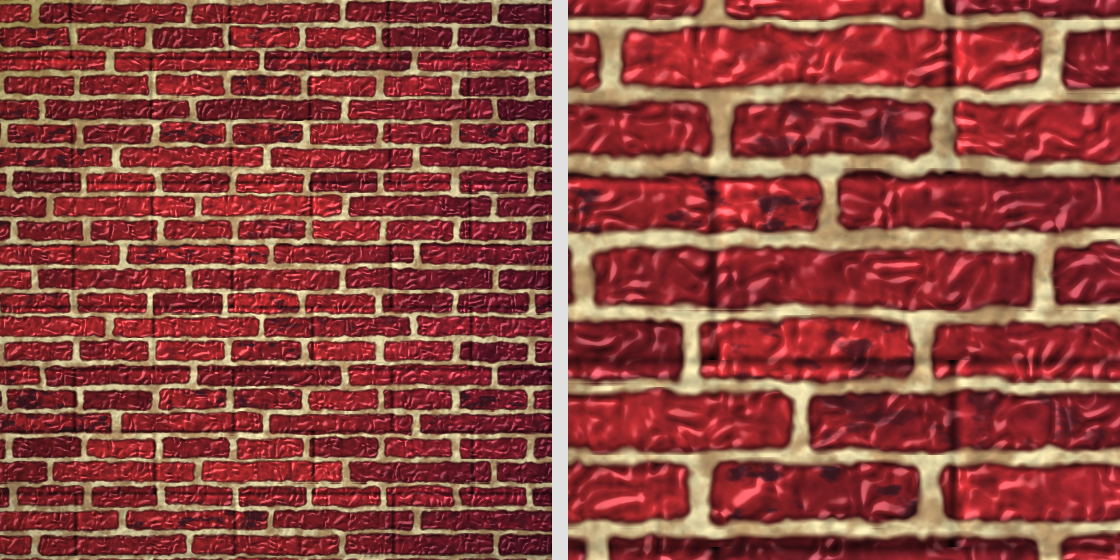
Left, the full canvas; right, a detail of the centre.
This texture is drawn by a Shadertoy shader. Its source:

```glsl
float hash(vec2 p) {
    vec3 q = fract(p.xyx * vec3(0.1031, 0.1030, 0.0973));
    q += dot(q, q.yzx + 33.33);
    return fract((q.x + q.y) * q.z);
}

float noise(vec2 p) {
    vec2 i = floor(p), f = fract(p);
    f = f * f * (3.0 - 2.0 * f);
    return mix(mix(hash(i), hash(i + vec2(1, 0)), f.x),
               mix(hash(i + vec2(0, 1)), hash(i + vec2(1, 1)), f.x), f.y);
}

float fbm(vec2 p) {
    float sum = 0.0, amp = 0.5;
    for (int i = 0; i < 4; i++) {
        sum += amp * noise(p);
        p = mat2(1.6, 1.2, -1.2, 1.6) * p + 17.3;
        amp *= 0.5;
    }
    return sum;
}

// Height of the crinkled surface: sharp ridges bent by slower noise
float crinkle(vec2 p) {
    p += 0.35 * vec2(noise(p * 2.1), noise(p * 2.1 + 40.0));
    return 1.0 - abs(2.0 * noise(p * vec2(4.0, 4.6)) - 1.0) + 0.5 * noise(p * 9.0);
}

float roundBox(vec2 p, vec2 halfSize, float radius) {
    vec2 d = abs(p) - halfSize + radius;
    return length(max(d, 0.0)) + min(max(d.x, d.y), 0.0) - radius;
}

// Dark crease with a pale lip beside it
float groove(float d) {
    return 0.55 * exp(-d * d * 180.0) - 0.3 * exp(-pow(d - 0.17, 2.0) * 200.0);
}

void mainImage(out vec4 fragColor, in vec2 fragCoord) {
    // One unit is one course of bricks, counted down from the top
    vec2 p = vec2(fragCoord.x, iResolution.y - fragCoord.y) / iResolution.y * 23.17;
    float pixel = 23.17 / iResolution.y;
    vec2 uv = fragCoord / iResolution.xy;

    // Courses repeat every eleven rows; odd ones hold half-length bricks
    float y = p.y - 0.04 + 0.07 * (noise(vec2(p.x * 0.4, floor(p.y) * 3.0)) - 0.5);
    float course = mod(floor(y), 11.0);
    bool isShort = mod(course, 2.0) > 0.5;
    float pitch = 3.18 - 0.0145 * course;
    float start = -0.24 + 0.09 * course;
    if (!isShort) {
        pitch *= 2.0;
        start = 1.45 + 0.075 * course + (mod(course, 4.0) > 1.0 ? 2.93 : 0.0);
    }
    float along = (p.x - start) / pitch;
    vec2 id = vec2(floor(along) + 20.0, course + 3.0);
    vec2 local = vec2(fract(along) - 0.5, fract(y) - 0.5) * vec2(pitch, 1.0);

    // Uneven brick outline
    vec2 wobble = vec2(noise(p * 2.6), noise(p * 2.6 + 31.0)) - 0.5;
    vec2 shift = vec2(hash(id + 7.0), hash(id + 13.0)) - 0.5;
    vec2 halfSize = vec2(pitch * 0.5 - 0.14 - 0.05 * hash(id + 19.0),
                         0.365 + 0.035 * hash(id + 23.0));
    float d = roundBox(local + 0.11 * wobble + 0.05 * shift, halfSize, 0.13);
    d += 0.05 * (noise(p * 8.0) - 0.5);

    // Relief lit from the upper left
    float height = crinkle(p);
    float relief = height - crinkle(p + vec2(0.07, 0.09));
    float grain = fbm(p * 5.0);

    // Brick tone, brighter through the middle, some bricks scorched
    float tone = 0.12 + 0.7 * hash(id) + 0.2 * exp(-8.0 * pow(uv.x - 0.42, 2.0));
    tone += 0.7 * (fbm(p * vec2(0.8, 2.0)) - 0.5);
    vec3 brick = mix(vec3(0.33, 0.08, 0.11), vec3(0.66, 0.16, 0.17), clamp(tone, 0.0, 1.0));
    brick = mix(brick, brick * vec3(0.94, 0.85, 1.15), smoothstep(0.5, 1.0, uv.x));
    brick *= 1.0 + 0.45 * relief + 0.5 * (grain - 0.47);
    brick += vec3(0.2, 0.2, 0.21) * smoothstep(0.12, 0.6, relief);
    float scorch = smoothstep(0.68, 0.95, hash(id + 51.0));
    float soot = smoothstep(0.48, 0.68, fbm(p * vec2(2.4, 4.0) + 9.0));
    brick = mix(brick, vec3(0.16, 0.08, 0.11), soot * (0.15 + 0.65 * scorch));
    brick *= 1.0 - 0.4 * smoothstep(-0.1, 0.0, d);

    // Mortar with stains and brown shading against the bricks
    vec3 mortar = mix(vec3(0.68, 0.56, 0.40), vec3(0.86, 0.81, 0.63),
                      smoothstep(0.3, 0.6, fbm(p * 2.5 + 60.0)));
    mortar *= 1.0 + 0.14 * relief + 0.3 * (grain - 0.47);
    mortar = mix(vec3(0.44, 0.27, 0.21), mortar, smoothstep(-0.01, 0.085, d));
    mortar = mix(mortar, vec3(0.66, 0.58, 0.22), 0.6 * exp(-6.0 * length(uv - vec2(0.0, 1.0))));

    float edge = 0.02 + pixel * 0.7;
    float cover = 1.0 - smoothstep(-edge, edge, d);
    vec3 color = mix(mortar, brick, cover);

    // Larger embossed blocks pressed across the wall
    float panelRow = floor((p.y + 0.18) / 2.575);
    float panelY = p.y + 0.18 - 2.575 * floor((p.y + 0.18) / 2.575 + 0.5);
    float panelX = p.x - 2.93 - 3.29 * mod(panelRow, 2.0) - 0.025 * panelRow;
    panelX -= 6.57 * floor(panelX / 6.57 + 0.5);
    float crease = groove(panelX) + 0.8 * groove(panelY);
    color *= 1.0 - crease * mix(0.3, 0.95, cover);

    // Darkened corners
    vec2 c = uv - 0.5;
    color *= 1.05 - 0.5 * dot(c, c);
    fragColor = vec4(clamp(color, 0.0, 1.0), 1.0);
}
```
